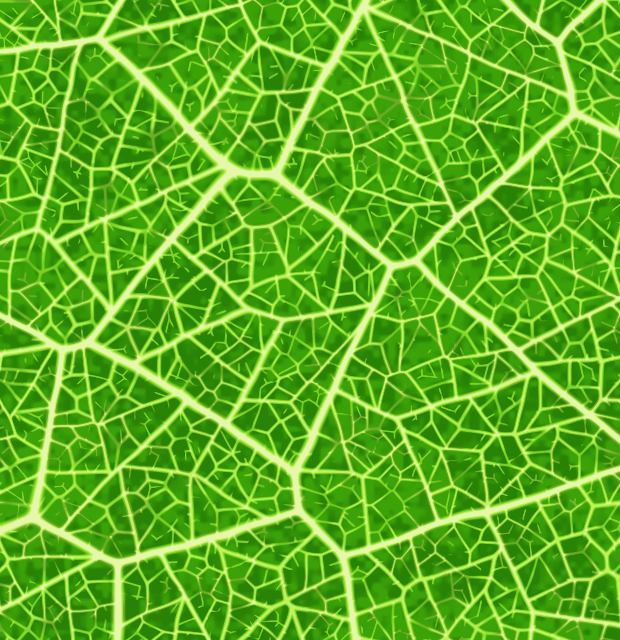
This texture is drawn by a WebGL 2 fragment shader. Its source:

```glsl
#version 300 es
precision highp float;
// Backlit leaf: a network of pale veins over mottled green tissue.
// Voronoi cells are nested: each cell is split by a finer set of seeds that lie
// inside it, so that thin veins end in T-junctions on the thicker ones.
uniform vec2 u_resolution;
out vec4 outColor;

#define LEVELS 5
#define MAX_WALLS 80
#define JITTER 0.82
#define SEED_MARGIN 0.22
#define WARP 0.016
#define DARK_GREEN vec3(0.155, 0.51, 0.015)
#define LEAF_GREEN vec3(0.23, 0.635, 0.03)
#define DULL_GREEN vec3(0.43, 0.67, 0.15)
#define LIGHT_GREEN vec3(0.49, 0.83, 0.13)
#define YELLOW_VEIN vec3(0.75, 0.95, 0.35)
#define PALE_VEIN vec3(0.90, 0.97, 0.68)

// Per level, from main veins to veinlets: cell size, vein half-width, strength
const float CELL[LEVELS] = float[](0.36, 0.16, 0.07, 0.031, 0.018);
const float WIDTH[LEVELS] = float[](0.0064, 0.0042, 0.0031, 0.0026, 0.0017);
const float STRENGTH[LEVELS] = float[](1.25, 0.95, 0.80, 0.63, 0.45);

vec2 hash2(vec2 p) {
  vec3 q = fract(p.xyx * vec3(0.1031, 0.1030, 0.0973));
  q += dot(q, q.yzx + 33.33);
  return fract((q.xx + q.yz) * q.zy);
}

float noise(vec2 p) {
  vec2 i = floor(p), f = fract(p);
  f = f * f * (3.0 - 2.0 * f);
  float low = mix(hash2(i).x, hash2(i + vec2(1, 0)).x, f.x);
  float high = mix(hash2(i + vec2(0, 1)).x, hash2(i + vec2(1, 1)).x, f.x);
  return mix(low, high, f.y);
}

vec2 noise2(vec2 p) {
  return vec2(noise(p), noise(p + 47.3)) - 0.5;
}

mat2 rotation(float angle) {
  float c = cos(angle), s = sin(angle);
  return mat2(c, s, -s, c);
}

// Brightness of the whole vein network at p
float veins(vec2 p) {
  vec3 walls[MAX_WALLS];  // half-planes of the enclosing cells
  int wallCount = 0;
  float total = 0.0;
  for (int level = 0; level < LEVELS; level++) {
    float size = CELL[level];
    mat2 turn = rotation(0.65 + 1.1 * float(level));
    vec2 home = floor(turn * p / size);

    // Seeds around p that lie inside the enclosing cells
    vec2 seeds[25];
    int seedCount = 0;
    vec2 nearest = p;
    float nearestDist = 1e9;
    for (int k = 0; k < 25; k++) {
      vec2 id = home + vec2(k % 5 - 2, k / 5 - 2);
      vec2 offset = 0.5 + JITTER * (hash2(id + 71.0 * float(level + 1)) - 0.5);
      vec2 seed = (id + offset) * size * turn;
      bool inside = true;
      for (int w = 0; w < wallCount && inside; w++)
        inside = dot(walls[w].xy, seed) + walls[w].z > SEED_MARGIN * size;
      if (!inside) continue;
      seeds[seedCount++] = seed;
      float d = distance(seed, p);
      if (d < nearestDist) { nearestDist = d; nearest = seed; }
    }

    // Veins run along the borders between the seeds
    float vary = noise(p * 5.0 + 13.0 * float(level));
    float width = WIDTH[level] * mix(0.75, 1.25, vary);
    float reach = level + 1 < LEVELS ? 2.6 * CELL[level + 1] : 0.0;
    float gap = 1.0;
    for (int k = 0; k < seedCount; k++) {
      vec2 away = nearest - seeds[k];
      if (dot(away, away) < 1e-9) continue;
      vec2 normal = normalize(away);
      float shift = -dot(normal, 0.5 * (nearest + seeds[k]));
      float d = dot(normal, p) + shift;
      gap *= 1.0 - exp(-d * d / (width * width));
      if (d < reach && wallCount < MAX_WALLS) walls[wallCount++] = vec3(normal, shift);
    }

    // The finest veinlets are broken into free ends
    float strength = STRENGTH[level];
    if (level == 3) strength *= mix(0.6, 1.1, smoothstep(0.2, 0.6, noise(p * 38.0)));
    if (level == 4) strength *= smoothstep(0.42, 0.68, noise(p * 75.0));
    total += strength * (1.0 - gap) * (1.0 - 0.6 * min(total, 1.0));
  }
  return total;
}

void main() {
  vec2 p = gl_FragCoord.xy / u_resolution.y;
  vec2 bent = p + WARP * noise2(p * 7.0) + 0.25 * WARP * noise2(p * 30.0);
  float vein = veins(bent + 3.0);

  // Tissue mottling, then the ramp from tissue to vein core
  float mottle = 0.6 * noise(p * 85.0) + 0.4 * noise(p * 9.0 + 5.0);
  vec3 color = mix(DARK_GREEN, LEAF_GREEN, smoothstep(0.28, 0.66, mottle));
  float dull = smoothstep(0.5, 0.75, noise(p * 24.0 + 9.0));
  color = mix(color, mix(LIGHT_GREEN, DULL_GREEN, dull), smoothstep(0.06, 0.42, vein));
  color = mix(color, YELLOW_VEIN, smoothstep(0.40, 0.78, vein));
  color = mix(color, PALE_VEIN, smoothstep(0.76, 1.05, vein));
  outColor = vec4(color, 1.0);
}
```
